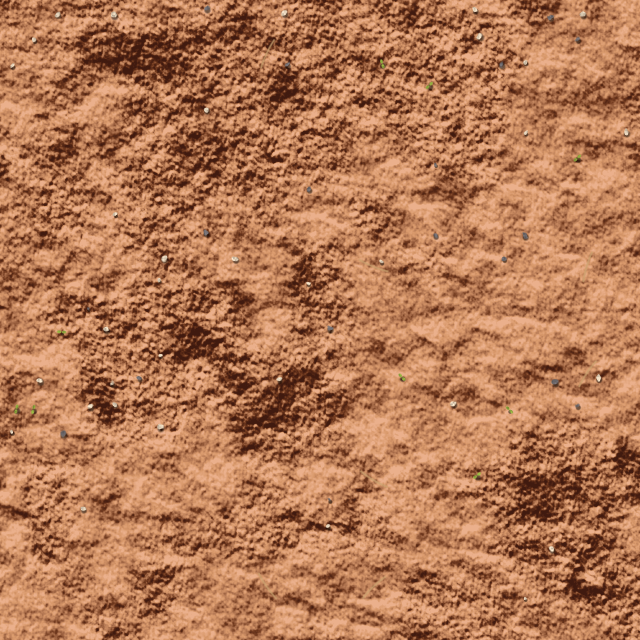
This texture is drawn by a WebGL 1 fragment shader. Its source:

```glsl
precision highp float;
uniform vec2 u_resolution;

vec2 hash2(vec2 p) {
  vec3 q = fract(p.xyx * vec3(0.1031, 0.1030, 0.0973));
  q += dot(q, q.yzx + 33.33);
  return fract((q.xx + q.yz) * q.zy);
}

float noise(vec2 p) {
  vec2 i = floor(p), f = fract(p);
  f = f * f * f * (f * (f * 6.0 - 15.0) + 10.0);
  float low = mix(hash2(i).x, hash2(i + vec2(1, 0)).x, f.x);
  float high = mix(hash2(i + vec2(0, 1)).x, hash2(i + 1.0).x, f.x);
  return mix(low, high, f.y);
}

float fbm(vec2 p) {
  float sum = 0.0, amp = 0.5;
  for (int i = 0; i < 4; i++) {
    sum += amp * noise(p);
    p = mat2(1.6, 1.2, -1.2, 1.6) * p + 17.3;
    amp *= 0.68;
  }
  return sum;
}

// Rounded crumbs around jittered cell points
float clods(vec2 p) {
  vec2 cell = floor(p);
  float nearest = 1.0;
  for (int y = -1; y <= 1; y++)
    for (int x = -1; x <= 1; x++) {
      vec2 c = cell + vec2(x, y);
      vec2 d = c + hash2(c) - p;
      nearest = min(nearest, dot(d, d));
    }
  return 1.0 - nearest;
}

// Wind ripples in smooth zones, crumbled soil in rough ones
float soilHeight(vec2 p, float rough) {
  vec2 q = p + 0.025 * vec2(noise(p * 26.0), noise(p * 26.0 + 40.0));
  q.y += 0.2 * q.x;
  float ripple = smoothstep(0.1, 0.9, noise(q * vec2(22.0, 38.0)));
  float crumbs = 0.36 * clods(p * 76.0) + 0.26 * clods(p * 150.0 + 7.0);
  return ripple * mix(0.55, 0.4, rough)
       + fbm(p * 42.0) * mix(0.7, 1.2, rough)
       + crumbs * mix(0.35, 1.05, rough);
}

vec3 soilColor(float tone) {
  vec3 c = mix(vec3(0.25, 0.10, 0.06), vec3(0.33, 0.15, 0.08), clamp((tone + 2.8) / 0.8, 0.0, 1.0));
  c = mix(c, vec3(0.46, 0.24, 0.13), clamp((tone + 1.96) / 0.73, 0.0, 1.0));
  c = mix(c, vec3(0.61, 0.38, 0.25), clamp((tone + 1.23) / 0.59, 0.0, 1.0));
  c = mix(c, vec3(0.74, 0.50, 0.35), clamp((tone + 0.64) / 0.63, 0.0, 1.0));
  c = mix(c, vec3(0.85, 0.60, 0.42), clamp((tone + 0.01) / 0.73, 0.0, 1.0));
  return mix(c, vec3(0.92, 0.69, 0.55), clamp((tone - 0.72) / 1.1, 0.0, 1.0));
}

vec2 rotate(vec2 p, float angle) {
  float c = cos(angle), s = sin(angle);
  return vec2(c * p.x + s * p.y, c * p.y - s * p.x);
}

// Pale and bluish stones, with a few two-leaved sprouts
vec3 addPebbles(vec3 color, vec2 p, float pixel) {
  vec2 g = p * 26.0, cell = floor(g);
  vec2 pick = hash2(cell + 71.0), kind = hash2(cell + 133.0);
  float density = 0.06 + 0.25 * smoothstep(0.65, 0.85, noise(cell * 0.2 + 5.0));
  if (pick.x > density) return color;
  vec2 offset = g - cell - mix(vec2(0.3), vec2(0.7), hash2(cell + 19.0));
  vec2 d = rotate(offset, kind.y * 6.28);
  float radius = mix(0.06, 0.14, pick.y), edge = pixel * 26.0;
  float shape = length(d * vec2(1.0, 1.35)) - radius + 0.08 * (noise(g * 9.0) - 0.5);
  vec3 stone = mix(vec3(0.90, 0.83, 0.73), vec3(0.44, 0.42, 0.43), step(0.6, kind.x));
  if (kind.x > 0.84) {
    shape = length(vec2(abs(d.x) - 0.1, d.y * 1.5)) - 0.085;
    stone = vec3(0.58, 0.68, 0.25);
  }
  float shadow = smoothstep(radius * 1.4, radius * 0.6, length(offset + vec2(-0.03, 0.08)));
  color *= 1.0 - 0.5 * shadow;
  stone *= 0.8 + 0.35 * noise(g * 14.0);
  return mix(color, stone, 1.0 - smoothstep(-edge, edge, shape));
}

// Sparse dry stalks
vec3 addStraw(vec3 color, vec2 p, float pixel) {
  vec2 g = p * 6.0, cell = floor(g), pick = hash2(cell + 211.0);
  vec2 d = rotate(g - cell - 0.5, pick.y * 3.14);
  d.y += 0.5 * d.x * d.x;
  float line = length(vec2(max(abs(d.x) - 0.14, 0.0), d.y)) - 0.009;
  float cover = 1.0 - smoothstep(-pixel * 6.0, pixel * 6.0, line);
  return mix(color, vec3(0.80, 0.64, 0.44), 0.75 * cover * step(pick.x, 0.15));
}

void main() {
  vec2 p = gl_FragCoord.xy / u_resolution.y;
  float pixel = 1.0 / u_resolution.y;
  float patches = 0.6 * noise(p * 4.5 + 3.0) + 0.4 * noise(p * 12.0 + 8.0);
  float rough = smoothstep(0.3, 0.68, patches);

  // Low sun from above: slopes facing it brighten, hollows darken
  float h = soilHeight(p, rough);
  float slope = h - soilHeight(p + 0.005 * vec2(-0.35, 0.94), rough);
  float level = h - mix(0.93, 1.41, rough);
  float tone = 0.58 + slope * 5.2 + level * 1.7 - 0.8 * rough;
  tone += 1.15 * (noise(p * 250.0) - 0.5);

  // Shaded pits gather in the rough soil
  float pits = smoothstep(0.5, 0.85, 0.6 * noise(p * 13.0 + 31.0) + 0.4 * noise(p * 29.0));
  tone -= pits * (0.5 + 1.2 * rough);

  vec3 color = soilColor(tone);
  color = addStraw(color, p, pixel);
  color = addPebbles(color, p, pixel);
  gl_FragColor = vec4(color, 1.0);
}
```
